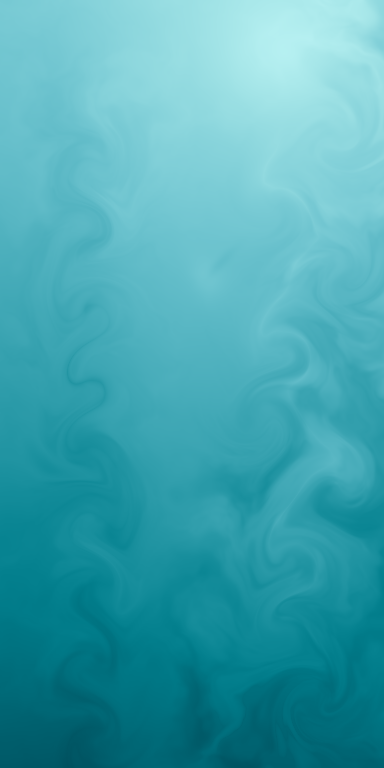
Reproduce this background procedurally as a Shadertoy shader.

```glsl
// Teal underwater haze with a soft upper light and two curling smoke plumes.

float hash(vec2 p) {
    p = fract(p * vec2(0.1031, 0.1137));
    p += dot(p, p.yx + 33.33);
    return fract((p.x + p.y) * p.x * 17.0);
}

float noise(vec2 p) {
    vec2 cell = floor(p), f = fract(p);
    f = f * f * f * (f * (f * 6.0 - 15.0) + 10.0);
    return mix(mix(hash(cell), hash(cell + vec2(1, 0)), f.x),
               mix(hash(cell + vec2(0, 1)), hash(cell + vec2(1, 1)), f.x), f.y);
}

float fbm(vec2 p) {
    float sum = 0.0, weight = 0.5;
    for (int i = 0; i < 4; i++) {
        sum += weight * noise(p);
        p = mat2(1.6, 1.2, -1.2, 1.6) * p + 7.3;
        weight *= 0.5;
    }
    return sum / 0.9375;
}

float bell(float x, float width) {
    return exp(-x * x / (width * width));
}

// Twist space around eddies that climb both plumes.
vec2 swirl(vec2 p) {
    for (int i = 0; i < 18; i++) {
        float k = float(i), side = mod(k, 2.0);
        float jitter = hash(vec2(k, 4.0)) - 0.5;
        vec2 center = vec2(mix(0.12, 0.39, side) + jitter * mix(0.03, 0.11, side),
                           0.04 + k * 0.046);
        vec2 d = p - center;
        float angle = (jitter > 0.0 ? 2.2 : -2.2) * bell(length(d), 0.045);
        float c = cos(angle), s = sin(angle);
        p = center + mat2(c, s, -s, c) * d;
    }
    return p;
}

void mainImage(out vec4 fragColor, in vec2 fragCoord) {
    vec2 uv = fragCoord / iResolution.xy;
    vec2 p = uv * vec2(0.5, 1.0);

    // Depth gradient, upper light and shaded left side
    float lightDist = length(p - vec2(0.37, 0.93));
    float level = 0.39 + 0.6 * uv.y - 0.2 * uv.y * uv.y;
    level += 0.11 * exp(-2.2 * lightDist) + 0.055 * bell(lightDist, 0.1);
    level -= 0.05 * (1.0 - smoothstep(0.0, 0.5, uv.x));

    // Folded smoke density
    vec2 q = swirl(p);
    vec2 fold = vec2(fbm(q * 8.0 + 3.1), fbm(q * 8.0 + 19.7)) - 0.5;
    float smoke = fbm(q * vec2(9.0, 7.0) + 3.0 * fold + 11.0) - 0.5;

    // The right plume widens toward the bottom; the left one stays slim
    float edge = mix(0.32, 0.72, smoothstep(0.1, 0.9, uv.y));
    float right = smoothstep(edge, edge + 0.25, uv.x + 0.2 * fold.x);
    float left = bell(p.x - 0.115, 0.065) * (1.0 - smoothstep(0.8, 1.0, uv.y));
    level += smoke * (0.03 + 0.15 * right + 0.09 * left);
    level -= 0.012 * left + 0.025 * right * (1.0 - smoothstep(0.0, 0.4, uv.y));

    // Pale thread winding through the right plume
    float path = 0.4 + 0.017 * sin(uv.y * 19.0 + 1.0) - 0.02 * uv.y;
    float thread = abs(q.x + 0.09 * fold.x - path);
    float span = smoothstep(0.1, 0.25, uv.y) * (1.0 - smoothstep(0.75, 0.86, uv.y));
    level += span * (0.028 * exp(-thread * 110.0) + 0.018 * bell(thread, 0.04));

    // Dark curls in the left plume and the lower right corner
    float curl = exp(-abs(q.x + 0.08 * fold.y - 0.118) * 140.0);
    level -= curl * (0.012 * left + 0.04 * bell(uv.y - 0.51, 0.06));
    float corner = bell(length(p - vec2(0.34, 0.06)), 0.06);
    level -= 0.03 * corner * exp(-abs(smoke) * 40.0);

    // Pale puff with a slanted shadow beside it
    vec2 puff = p - vec2(0.275, 0.635) + 0.03 * fold;
    level += 0.03 * bell(length(puff * vec2(1.3, 1.0)), 0.028);
    vec2 streak = puff - vec2(0.018, 0.02);
    level -= 0.022 * bell(streak.x * 0.75 - streak.y * 0.65, 0.006)
                   * bell(streak.x * 0.65 + streak.y * 0.75, 0.025);

    // Brightness to teal: red appears only in the lighter water
    float red = 0.5 * (level - 0.5 + sqrt((level - 0.5) * (level - 0.5) + 0.0006));
    vec3 water = vec3(1.63 * red - 0.006, level, level + 0.055 - 0.05 * bell(level - 0.95, 0.15));
    fragColor = vec4(clamp(water, 0.0, 1.0), 1.0);
}
```
